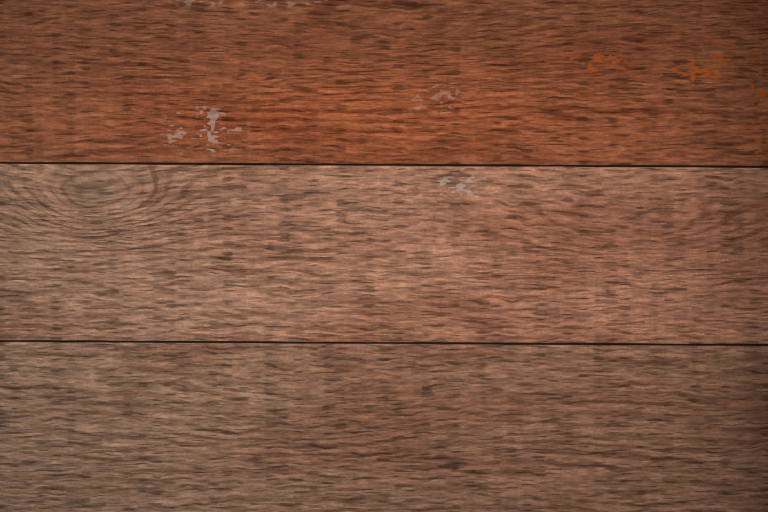
Write a Shadertoy shader that draws this texture.

```glsl
#define BOARD_PITCH 0.348
#define BOARD_SHIFT 0.014
#define SEAM_TILT 0.0052
#define SEAM_HALF 0.0019
#define RING_COUNT 46.0
#define GRAIN_DEPTH 0.60
#define RED_WOOD vec3(0.495, 0.295, 0.20)
#define TAN_WOOD vec3(0.565, 0.395, 0.31)
#define BROWN_WOOD vec3(0.485, 0.35, 0.275)
#define GREY_WOOD vec3(0.53, 0.435, 0.36)
#define CHALK vec3(0.68, 0.62, 0.59)
#define RUST vec3(0.68, 0.32, 0.12)

float hash(vec2 p) {
    return fract(sin(dot(p, vec2(127.1, 311.7))) * 43758.5453);
}

float noise(vec2 p) {
    vec2 i = floor(p), f = fract(p);
    f = f * f * (3.0 - 2.0 * f);
    return mix(mix(hash(i), hash(i + vec2(1, 0)), f.x),
               mix(hash(i + vec2(0, 1)), hash(i + vec2(1, 1)), f.x), f.y);
}

float fbm(vec2 p) {
    float sum = 0.0, amp = 0.5;
    for (int i = 0; i < 4; i++) {
        sum += amp * noise(p);
        p = p * 2.03 + 17.3;
        amp *= 0.5;
    }
    return sum / 0.9375;
}

// Soft elliptical spot
float spot(vec2 p, vec2 center, vec2 radius) {
    vec2 d = (p - center) / radius;
    return exp(-dot(d, d));
}

// Ragged flecks confined to a spot
float flecks(vec2 p, vec2 center, vec2 radius) {
    float mask = spot(p, center, radius);
    float ragged = 0.5 * noise(p * vec2(60.0, 95.0)) + 0.5 * noise(p * vec2(130.0, 240.0) + 7.0);
    return smoothstep(0.68, 0.86, ragged + 0.2 * mask) * smoothstep(0.15, 0.6, mask);
}

// Growth-ring height: straight along the board, bulging round the knots
float ringField(vec2 p, float board) {
    // Knot centre, length and strength
    vec4 knots[4] = vec4[4](vec4(0.18, 0.61, 0.14, 0.17), vec4(0.76, 0.93, 0.34, 0.13),
                            vec4(1.20, 0.55, 0.26, 0.11), vec4(0.55, 0.20, 0.25, 0.05));
    float field = p.y + 0.05 * fbm(p * vec2(3.0, 8.0) + board * 31.0);
    field += 0.008 * noise(p * vec2(28.0, 60.0));
    for (int i = 0; i < 4; i++) {
        float sameBoard = step(abs(floor((knots[i].y + BOARD_SHIFT) / BOARD_PITCH) - board), 0.5);
        field += sameBoard * knots[i].w * spot(p, knots[i].xy, vec2(knots[i].z, 0.075));
    }
    return field;
}

void mainImage(out vec4 fragColor, in vec2 fragCoord) {
    vec2 p = fragCoord / iResolution.y;
    float across = p.x * iResolution.y / iResolution.x;
    float level = (p.y + SEAM_TILT * p.x + BOARD_SHIFT) / BOARD_PITCH;
    float board = floor(level);

    // Board tint, greyer towards the left
    vec3 color = board > 1.5 ? RED_WOOD : board > 0.5 ? TAN_WOOD : BROWN_WOOD;
    float weather = (1.0 - smoothstep(0.0, 0.8, across)) * (board > 1.5 ? 0.1 : 0.55);
    color = mix(color, GREY_WOOD, weather);
    float blotch = smoothstep(0.4, 0.75, fbm(p * vec2(2.5, 9.0) + board * 13.0));
    color *= 1.0 - vec3(0.08, 0.13, 0.15) * blotch;
    float glow = spot(p, vec2(0.72, 0.78), vec2(0.55, 0.08)) * step(1.5, board);
    color *= 1.0 + glow * vec3(0.13, 0.05, -0.02);

    // Thin growth rings, broken along their length
    float field = ringField(p, board);
    float rings = 0.5 + 0.5 * sin(field * RING_COUNT * 6.2832);
    rings = smoothstep(0.35, 0.95, rings * (0.45 + 0.75 * noise(vec2(p.x * 9.0, field * RING_COUNT))));
    float ringFade = smoothstep(0.3, 0.7, fbm(p * vec2(4.0, 14.0) + 5.0));
    color *= 1.0 - vec3(0.17, 0.22, 0.24) * rings * ringFade;

    // Fine crisp fibres with short dark pores
    float fibre = mix(p.y, field, 0.15);
    fibre += 0.004 * noise(p * vec2(35.0, 45.0));
    float fine = 0.5 * noise(vec2(p.x * 28.0, fibre * 210.0))
               + 0.5 * noise(vec2(p.x * 65.0, fibre * 350.0) + 9.0);
    float pores = smoothstep(0.62, 0.82, noise(vec2(p.x * 36.0, fibre * 270.0) + 41.0));
    color *= 1.07 + GRAIN_DEPTH * (fine - 0.5) - 0.24 * pores;
    color *= 0.93 + 0.14 * noise(p * vec2(230.0, 340.0));

    // Grey knot
    float knot = spot(p, vec2(0.19, 0.63), vec2(0.06, 0.034));
    color = mix(color, GREY_WOOD * (0.6 + 0.7 * fine), 0.5 * knot);

    // Chalky scuffs and rusty flecks
    float scuffs = max(flecks(p, vec2(0.40, 0.745), vec2(0.085, 0.05)),
                   max(flecks(p, vec2(0.91, 0.635), vec2(0.075, 0.025)),
                       0.6 * flecks(p, vec2(0.85, 0.81), vec2(0.065, 0.035))));
    scuffs = max(scuffs, 0.7 * flecks(p, vec2(0.50, 0.995), vec2(0.22, 0.01)));
    color = mix(color, CHALK, 0.6 * scuffs);
    float rust = max(flecks(p, vec2(1.38, 0.86), vec2(0.09, 0.035)),
                 max(flecks(p, vec2(1.49, 0.84), vec2(0.025, 0.19)),
                     flecks(p, vec2(1.15, 0.88), vec2(0.08, 0.025))));
    color = mix(color, RUST, 0.75 * rust * step(1.5, board));

    // Dark seams with a worn lower lip
    float offset = (level - clamp(round(level), 1.0, 2.0)) * BOARD_PITCH;
    float soft = 0.7 / iResolution.y;
    float halfWidth = SEAM_HALF * (0.7 + 0.5 * noise(vec2(p.x * 12.0, board)));
    float lip = exp(-pow((offset + 0.005) / 0.003, 2.0));
    color *= 1.0 + 0.2 * lip * noise(vec2(p.x * 45.0, 3.0));
    color *= 1.0 - 0.15 * exp(-abs(offset) / 0.005);
    float seam = 1.0 - smoothstep(halfWidth - soft, halfWidth + soft, abs(offset));
    color = mix(color, vec3(0.10, 0.07, 0.06), 0.92 * seam);

    // Shade towards the edges
    vec2 edge = vec2(across, p.y) - vec2(0.46, 0.48);
    color *= 1.08 - 0.6 * dot(edge, edge) - 0.14 * smoothstep(0.9, 1.0, across);
    fragColor = vec4(clamp(color, 0.0, 1.0), 1.0);
}
```
